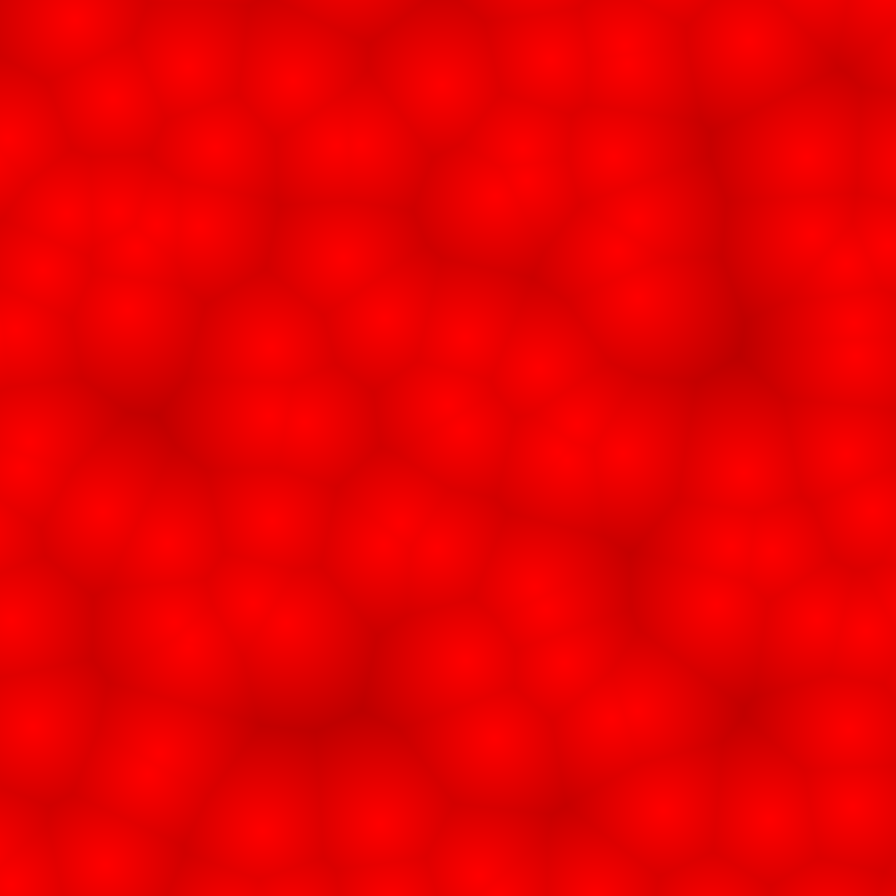
Give the GLSL for this texture, as a WebGL 1 fragment shader.

```glsl
precision highp float;
// Soft red glows: every grid cell throws one seed at random, often past its
// own border, and the red level falls linearly with the distance to the
// nearest seed. Seeds cluster in places and leave dark hollows in others.

uniform vec2 u_resolution;

#define CELLS 9.6        // grid cells across the canvas
#define JITTER 1.7       // width in cells of the area a seed may fall in
#define FALLOFF 0.212    // loss of red per cell of distance
#define PEAK_RED 1.0     // red level at a seed
#define SEED 17.0        // selects another arrangement

// Two pseudo-random values in 0..1 for a cell.
vec2 hash2(vec2 cell) {
  vec2 phase = vec2(dot(cell, vec2(127.1, 311.7)),
                    dot(cell, vec2(269.5, 183.3)));
  return fract(sin(phase + SEED) * 43758.545);
}

// Distance from p to the nearest seed, in cells.
float nearestSeed(vec2 p) {
  vec2 cell = floor(p);
  float nearestSq = 8.0;
  // Two rings of neighbours, since seeds stray outside their cells.
  for (int y = -2; y <= 2; y++) {
    for (int x = -2; x <= 2; x++) {
      vec2 neighbour = cell + vec2(float(x), float(y));
      vec2 seed = neighbour + 0.5 + JITTER * (hash2(neighbour) - 0.5);
      vec2 offset = seed - p;
      nearestSq = min(nearestSq, dot(offset, offset));
    }
  }
  return sqrt(nearestSq);
}

void main() {
  vec2 uv = gl_FragCoord.xy / min(u_resolution.x, u_resolution.y);
  float red = PEAK_RED - FALLOFF * nearestSeed(uv * CELLS);
  gl_FragColor = vec4(red, 0.0, 0.0, 1.0);
}
```
